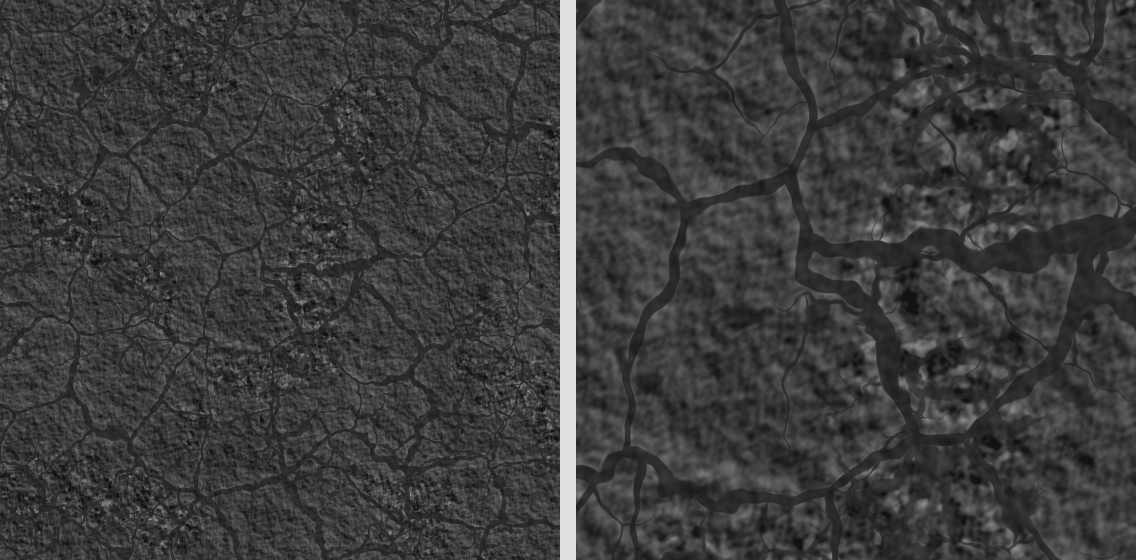
Left: the whole. Right: its middle third, enlarged.
Give the GLSL for this texture, as a Shadertoy shader.

```glsl
// Dark, dry mud split into rough plates by branching cracks, with crumbled patches.

const float CRACK_FLOOR = 0.165;
const float PLATE_TONE = 0.238;
const vec2 LIGHT_STEP = vec2(0.0016, 0.0021);

vec2 hash2(vec2 p) {
    vec3 q = fract(p.xyx * vec3(0.1031, 0.1030, 0.0973));
    q += dot(q, q.yzx + 33.33);
    return fract((q.xx + q.yz) * q.zy);
}

float cornerSlope(vec2 cell, vec2 offset) {
    float angle = 6.2832 * hash2(cell).x;
    return dot(vec2(cos(angle), sin(angle)), offset);
}

float gradientNoise(vec2 p) {
    vec2 i = floor(p), f = p - i;
    vec2 u = f * f * f * (f * (f * 6.0 - 15.0) + 10.0);
    vec2 e = vec2(1.0, 0.0);
    float low = mix(cornerSlope(i, f), cornerSlope(i + e, f - e), u.x);
    float high = mix(cornerSlope(i + e.yx, f - e.yx), cornerSlope(i + 1.0, f - 1.0), u.x);
    return mix(low, high, u.y);
}

float fbm(vec2 p, int octaves, float gain) {
    float sum = 0.0, amplitude = 1.0;
    for (int i = 0; i < octaves; i++) {
        sum += amplitude * gradientNoise(p);
        p = mat2(1.68, 1.26, -1.26, 1.68) * p + 17.3;
        amplitude *= gain;
    }
    return sum;
}

// Bends straight cell borders into ragged ones.
vec2 warp(vec2 p, float scale, float amount) {
    return p + amount * vec2(fbm(p * scale + 11.0, 4, 0.5), fbm(p * scale + 57.0, 4, 0.5));
}

// Distance to the nearest Voronoi border, in canvas units.
float borderDistance(vec2 p, float scale, float seed) {
    p = p * scale + seed;
    vec2 home = floor(p), f = p - home;
    vec2 nearCell = vec2(0.0), nearOffset = vec2(0.0);
    float nearest = 9.0, border = 9.0;
    for (int y = -1; y <= 1; y++)
    for (int x = -1; x <= 1; x++) {
        vec2 cell = vec2(x, y);
        vec2 r = cell + hash2(home + cell) - f;
        float d = dot(r, r);
        if (d < nearest) { nearest = d; nearCell = cell; nearOffset = r; }
    }
    for (int y = -2; y <= 2; y++)
    for (int x = -2; x <= 2; x++) {
        vec2 cell = nearCell + vec2(x, y);
        vec2 r = cell + hash2(home + cell) - f;
        vec2 across = r - nearOffset;
        if (dot(across, across) > 0.0001)
            border = min(border, dot(0.5 * (r + nearOffset), normalize(across)));
    }
    return border / scale;
}

float crackMask(float dist, float halfWidth, float blur) {
    return 1.0 - smoothstep(halfWidth - blur, halfWidth + blur, dist);
}

// Pale, raised lip just outside a crack.
float rimLight(float dist, float halfWidth, float reach) {
    return exp(-max(dist - halfWidth, 0.0) / reach) * smoothstep(-0.0005, 0.001, halfWidth);
}

float relief(vec2 p) {
    return fbm(p + LIGHT_STEP * 28.0, 4, 0.72) - fbm(p - LIGHT_STEP * 28.0, 4, 0.72);
}

void mainImage(out vec4 fragColor, in vec2 fragCoord) {
    vec2 uv = fragCoord / iResolution.y;
    float blur = max(0.0008, 0.8 / iResolution.y);

    // Crack networks: wide, medium and hairline, fading in and out
    float broad = fbm(uv * 4.0 + 5.0, 3, 0.5);
    float crumble = smoothstep(0.08, 0.42, fbm(uv * 4.5 + 31.0, 4, 0.6));
    float wideDist = borderDistance(warp(uv, 9.0, 0.032), 7.5, 3.0);
    float fineDist = borderDistance(warp(uv, 14.0, 0.024), 14.0, 41.0);
    float hairDist = borderDistance(warp(uv, 24.0, 0.016), 27.0, 83.0);
    float wideWidth = 0.0042 + 0.0055 * gradientNoise(uv * 5.0 + 71.0);
    float fineWidth = 0.0009 + 0.0065 * gradientNoise(uv * 6.5 + 23.0);
    float hairWidth = -0.0012 + 0.0035 * crumble + 0.004 * gradientNoise(uv * 9.0 + 47.0);
    float crack = max(crackMask(wideDist, wideWidth, blur),
                  max(crackMask(fineDist, fineWidth, blur),
                      0.8 * crackMask(hairDist, hairWidth, blur)));

    // Plate surface: broad stains, lit grain and darker middles
    float grain = relief(uv * 28.0);
    float speckle = fbm(uv * 95.0 + 9.0, 2, 0.7);
    float middle = smoothstep(0.01, 0.05, wideDist);
    float plate = PLATE_TONE + 0.05 * broad - 0.018 * middle;
    plate += grain * mix(0.19, 0.26, crumble) + 0.035 * speckle;

    // Broken bright rims
    float rim = max(rimLight(wideDist, wideWidth, 0.004),
                    0.8 * rimLight(fineDist, fineWidth, 0.003));
    plate += 0.11 * rim * clamp(0.65 + 1.4 * gradientNoise(uv * 60.0), 0.0, 1.4);

    // Crumbled flakes and small dark pits
    float flake = smoothstep(0.12, 0.5, fbm(uv * 75.0 + 63.0, 2, 0.6));
    float gap = smoothstep(0.05, 0.4, fbm(uv * 48.0 + 19.0, 3, 0.6));
    float pit = smoothstep(0.42, 0.62, fbm(uv * 26.0 + 88.0, 3, 0.5));
    plate += crumble * (0.17 * flake - 0.10 * gap);
    plate = mix(plate, 0.12 + 0.06 * grain, 0.75 * pit);

    float bed = CRACK_FLOOR + 0.07 * grain + 0.03 * speckle;
    float tone = clamp(mix(plate, bed, crack), 0.07, 0.62);
    fragColor = vec4(vec3(tone), 1.0);
}
```
